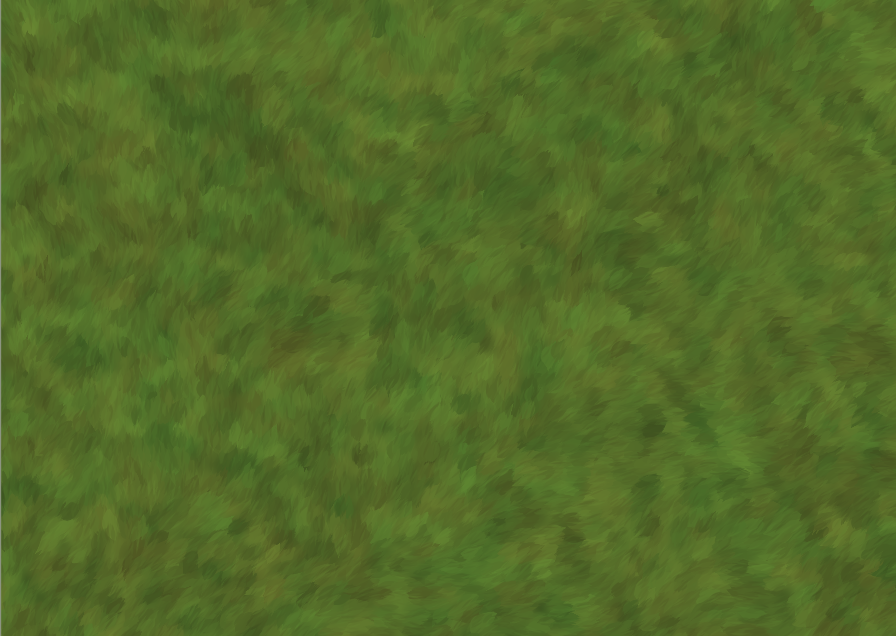
This texture is drawn by a Shadertoy shader. Its source:

```glsl
// Painted meadow grass: overlapping feathered brush strokes fanning out from the lower left.

const vec3 DARK_GRASS  = vec3(0.250, 0.330, 0.125);
const vec3 LIGHT_GRASS = vec3(0.405, 0.515, 0.190);
const vec3 OLIVE_SHIFT = vec3(0.048, -0.020, -0.004);
const vec3 EDGE_COLOR  = vec3(0.55, 0.58, 0.50);
const vec2 FAN_CENTER  = vec2(0.0, -0.35);
const int STROKES_PER_CELL = 4;

float hash(vec2 p) {
    return fract(sin(dot(p, vec2(127.1, 311.7))) * 43758.5453);
}

float noise(vec2 p) {
    vec2 i = floor(p);
    vec2 f = fract(p);
    f = f * f * (3.0 - 2.0 * f);
    float low  = mix(hash(i), hash(i + vec2(1.0, 0.0)), f.x);
    float high = mix(hash(i + vec2(0.0, 1.0)), hash(i + vec2(1.0, 1.0)), f.x);
    return mix(low, high, f.y);
}

// Radius and angle about the fan center, so tufts form loose arcs
vec2 fanCoords(vec2 p) {
    vec2 d = p - FAN_CENTER;
    return vec2(length(d), atan(d.y, d.x));
}

vec2 growthDirection(vec2 p, float jitter) {
    float wobble = 1.3 * (noise(p * 11.0 + 3.0) - 0.5);
    float angle = fanCoords(p).y + wobble + jitter;
    return vec2(cos(angle), sin(angle));
}

// Patchy grass color; jitter in -0.5..0.5 varies single strokes
vec3 grassColor(vec2 p, float jitter) {
    vec2 fan = fanCoords(p);
    float tufts  = noise(fan * vec2(34.0, 19.0) + 11.0) - 0.5;
    float clumps = noise(p * 46.0 + 47.0) - 0.5;
    float fields = noise(p * 5.0 + 29.0) - 0.5;
    float tone = 0.5 + 0.56 * tufts + 0.42 * clumps + 0.16 * fields + jitter;
    float hue = noise(p * 30.0 + 71.0) + 0.5 * noise(p * 9.0 + 83.0) - 0.75;
    return mix(DARK_GRASS, LIGHT_GRASS, tone) + OLIVE_SHIFT * (hue - 1.2 * jitter);
}

// Coverage of one bent, tapered stroke with bristly ends
float strokeMask(vec2 d, vec2 dir, vec2 halfSize, float bend, float seed, float pixel) {
    float along = dot(d, dir) / halfSize.x;
    float across = dot(d, vec2(-dir.y, dir.x)) + bend * halfSize.y * along * along;
    float bristle = noise(vec2(across / halfSize.y * 4.5 + seed * 50.0, seed * 31.0));
    along *= 1.0 + 0.9 * bristle;
    float dist = abs(across) - halfSize.y * (1.0 - along * along);
    float soft = max(0.7 * pixel, 0.07 * halfSize.y);
    return 1.0 - smoothstep(-soft, soft, dist);
}

// Paints one layer of strokes; halfSize is measured in cells
vec3 paintLayer(vec3 under, vec2 p, float cell, vec2 halfSize, float opacity,
                float jitter, float seed, float pixel) {
    vec3 color = under;
    vec2 home = floor(p / cell);
    for (int y = 1; y >= -1; y--) {
        for (int x = -1; x <= 1; x++) {
            vec2 id = home + vec2(float(x), float(y));
            for (int k = 0; k < STROKES_PER_CELL; k++) {
                vec2 key = id + seed + float(k) * vec2(17.3, 41.9);
                vec2 center = (id + vec2(hash(key), hash(key + 5.2))) * cell;
                vec2 d = p - center;
                if (dot(d, d) > cell * cell) continue;
                float shade = hash(key + 9.7) - 0.5;
                float turn = hash(key + 14.1) - 0.5;
                float scale = mix(0.6, 1.0, hash(key + 21.4));
                vec2 dir = growthDirection(center, 0.6 * turn);
                float mask = strokeMask(d, dir, halfSize * cell * scale,
                                        2.0 * turn, shade + 0.5, pixel);
                if (mask > 0.0) {
                    color = mix(color, grassColor(center, jitter * shade), mask * opacity);
                }
            }
        }
    }
    return color;
}

void mainImage(out vec4 fragColor, in vec2 fragCoord) {
    float pixel = 1.0 / iResolution.y;
    vec2 p = fragCoord * pixel;

    // Broad dabs, then blades, then fine hairs
    vec3 color = grassColor(p, 0.0);
    color = paintLayer(color, p, 0.046, vec2(0.80, 0.30), 0.85, 0.42, 13.0, pixel);
    color = paintLayer(color, p, 0.032, vec2(0.85, 0.17), 0.50, 0.46, 57.0, pixel);
    color = paintLayer(color, p, 0.024, vec2(0.90, 0.08), 0.42, 0.60, 91.0, pixel);

    // Thin pale margin on the left
    float margin = 1.0 - smoothstep(0.0012, 0.0012 + pixel, p.x);
    color = mix(color, EDGE_COLOR, margin);

    fragColor = vec4(color, 1.0);
}
```
